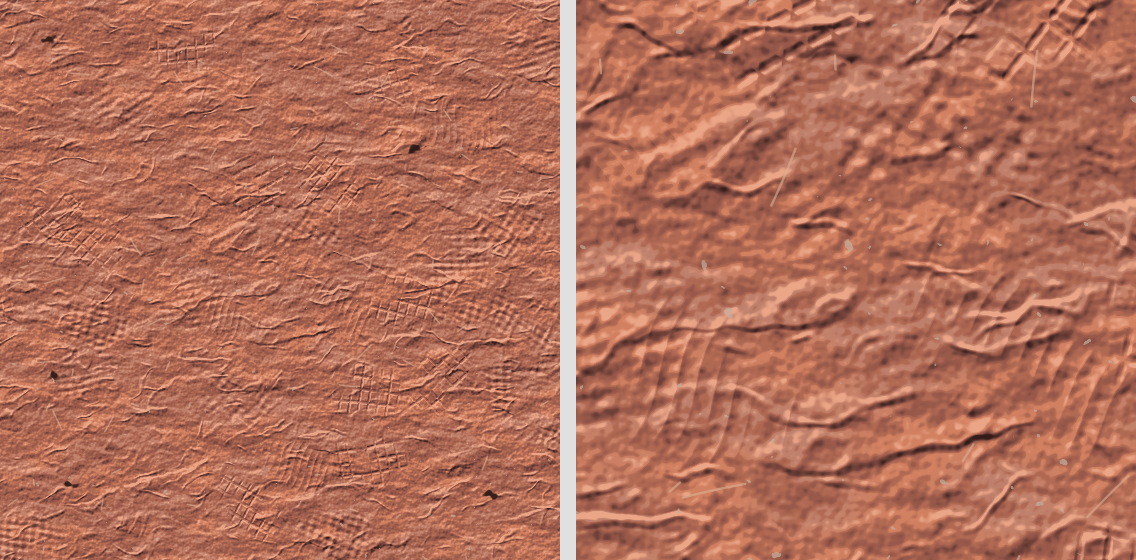
Left, the full canvas; right, a detail of the centre.
Give the GLSL for this texture, as a WebGL 2 fragment shader.

```glsl
#version 300 es
precision highp float;
uniform vec2 u_resolution;
out vec4 fragColor;

const vec3 PIT = vec3(0.20, 0.11, 0.10);
const vec3 SHADE = vec3(0.43, 0.25, 0.22);
const vec3 DARK_CLAY = vec3(0.60, 0.35, 0.29);
const vec3 CLAY = vec3(0.69, 0.41, 0.32);
const vec3 DUST = vec3(0.75, 0.50, 0.42);
const vec3 SAND = vec3(0.82, 0.50, 0.375);
const vec3 GLINT = vec3(0.92, 0.65, 0.53);
const vec3 STRAW = vec3(0.86, 0.69, 0.58);
const vec3 CHIP = vec3(0.76, 0.68, 0.62);

const vec2 LIGHT = vec2(-0.45, 0.89);
const float RELIEF = 0.72;        // strength of the shading
const float SLOPE_STEP = 0.0009;  // half distance for the slope
const float PRINT_GRID = 8.0;
const vec2 PRINT_SIZE = vec2(0.078, 0.052);
const float HOLE_GRID = 5.0;
const float STRAW_GRID = 16.0;
const float CHIP_GRID = 70.0;
const float TAU = 6.28319;

vec2 hash2(vec2 c) {
    vec3 q = fract(c.xyx * vec3(0.1031, 0.1030, 0.0973));
    q += dot(q, q.yzx + 33.33);
    return fract((q.xx + q.yz) * q.zy);
}

vec2 direction(float a) { return vec2(cos(a), sin(a)); }

vec2 rotate(vec2 v, float a) {
    vec2 d = direction(a);
    return vec2(d.x * v.x + d.y * v.y, d.x * v.y - d.y * v.x);
}

float corner(vec2 id, vec2 offset) {
    return dot(direction(TAU * hash2(id).x), offset);
}

float gradientNoise(vec2 p) {
    vec2 i = floor(p), f = p - i;
    vec2 u = f * f * f * (f * (f * 6.0 - 15.0) + 10.0);
    vec2 e = vec2(1.0, 0.0);
    float low = mix(corner(i, f), corner(i + e.xy, f - e.xy), u.x);
    float high = mix(corner(i + e.yx, f - e.yx), corner(i + e.xx, f - e.xx), u.x);
    return 1.4 * mix(low, high, u.y);
}

// Raised sole pattern: studs, blocks or bars
float tread(vec2 q, float kind) {
    if (kind < 0.3) {
        vec2 w = q * TAU / 0.021;
        return 0.0040 * sin(w.x + 0.5 * w.y) * sin(w.y - 0.3 * w.x);
    }
    if (kind < 0.75) {
        vec2 g = abs(fract(q / vec2(0.017, 0.023)) - 0.5);
        return 0.0046 * (1.0 - smoothstep(0.32, 0.47, max(g.x, g.y)));
    }
    return 0.0030 * (1.0 - abs(sin(0.5 * TAU * q.x / 0.012 + sin(q.y * 60.0))));
}

// Scattered footprints, densest across the middle band
float footprints(vec2 p) {
    float h = 0.0;
    float wear = smoothstep(-0.40, 0.15, gradientNoise(p * 24.0));
    float ragged = 0.3 * gradientNoise(p * 38.0);
    vec2 cell = floor(p * PRINT_GRID);
    for (int j = -1; j <= 1; j++)
    for (int i = -1; i <= 1; i++) {
        vec2 id = cell + vec2(i, j);
        vec2 place = hash2(id + 7.0), pick = hash2(id + 31.0);
        float off = (id.y + 0.5) / PRINT_GRID - 0.5;
        if (pick.x > mix(0.36, 0.92, exp(-30.0 * off * off))) continue;
        vec2 q = p - (id + 0.2 + 0.6 * place) / PRINT_GRID;
        q = rotate(q, (pick.y - 0.5) * 1.5);
        float mask = 1.0 - smoothstep(0.7, 1.0, length(q / PRINT_SIZE) + ragged);
        h += mask * (tread(q, fract(pick.x * 17.0 + place.y * 5.0)) - 0.002);
    }
    return h * wear;
}

// Short crumbled rim along the zero line of a noise field
float rim(vec2 p, float width) {
    return 1.0 - smoothstep(0.0, width, abs(gradientNoise(p)));
}

// Soil relief: swells, scraped ledges, broken rims and grit
float soilHeight(vec2 p) {
    vec2 w = p + 0.010 * vec2(gradientNoise(p * 10.0), gradientNoise(p * 10.0 + 40.0));
    vec2 c = w + 0.0045 * vec2(gradientNoise(p * 47.0 + 9.0), gradientNoise(p * 47.0 + 60.0));
    float h = 0.010 * gradientNoise(w * vec2(7.0, 13.0));
    h += 0.0065 * gradientNoise(c * vec2(16.0, 36.0) + 11.0);
    h += 0.0040 * gradientNoise(c * vec2(46.0, 70.0) + 23.0);
    h += 0.0019 * gradientNoise(p * vec2(110.0, 135.0) + 5.0);
    h += 0.0008 * gradientNoise(p * 230.0 + 15.0);
    float broken = smoothstep(-0.05, 0.40, gradientNoise(p * vec2(13.0, 24.0) + 70.0));
    float chopped = smoothstep(-0.05, 0.35, gradientNoise(p * vec2(24.0, 30.0) + 99.0));
    h += 0.0075 * broken * smoothstep(-0.06, 0.06, gradientNoise(c * vec2(6.0, 18.0) + 51.0));
    h += 0.0050 * chopped * rim(c * vec2(11.0, 26.0) + 87.0, 0.14);
    h += 0.0036 * broken * rim(rotate(c, 0.6) * vec2(18.0, 34.0) + 33.0, 0.20);
    return h + footprints(p + 0.3 * (w - p));
}

// Rare dark hollows
float hollows(vec2 p) {
    vec2 id = floor(p * HOLE_GRID);
    vec2 place = hash2(id + 113.0), pick = hash2(id + 151.0);
    vec2 q = rotate(p - (id + 0.2 + 0.6 * place) / HOLE_GRID, pick.y - 0.5);
    float d = length(q / vec2(0.014, 0.008)) + 0.9 * gradientNoise(p * 90.0);
    return step(pick.x, 0.18) * (1.0 - smoothstep(0.4, 1.0, d));
}

// Thin dry stalks at any angle
float stalks(vec2 p, float pixel) {
    float cover = 0.0;
    vec2 cell = floor(p * STRAW_GRID);
    for (int j = -1; j <= 1; j++)
    for (int i = -1; i <= 1; i++) {
        vec2 id = cell + vec2(i, j);
        vec2 place = hash2(id + 211.0), pick = hash2(id + 251.0);
        if (pick.x > 0.34) continue;
        vec2 q = rotate(p - (id + place) / STRAW_GRID, TAU * pick.y);
        q.y += 6.0 * (place.x - 0.5) * q.x * q.x;
        float reach = mix(0.004, 0.019, place.y * place.y);
        float d = length(vec2(max(abs(q.x) - reach, 0.0), q.y));
        cover = max(cover, 1.0 - smoothstep(0.0003, 0.0005 + pixel, d));
    }
    return cover;
}

// Pale grains of stone
float chips(vec2 p, float pixel) {
    vec2 id = floor(p * CHIP_GRID);
    vec2 place = hash2(id + 307.0), pick = hash2(id + 353.0);
    vec2 q = rotate(p - (id + 0.3 + 0.4 * place) / CHIP_GRID, TAU * pick.y);
    float size = mix(0.0006, 0.0028, pow(place.x, 6.0));
    float d = length(q * vec2(0.7, 1.4)) + 0.001 * gradientNoise(p * 400.0) - size;
    return step(pick.x, 0.12) * (1.0 - smoothstep(-0.5 * pixel, 0.5 * pixel, d));
}

vec3 soilColour(float tone, float dusty) {
    vec3 c = mix(PIT, SHADE, smoothstep(-0.02, 0.15, tone));
    c = mix(c, DARK_CLAY, smoothstep(0.12, 0.32, tone));
    c = mix(c, CLAY, smoothstep(0.32, 0.50, tone));
    c = mix(c, mix(SAND, DUST, dusty), smoothstep(0.51, 0.66, tone));
    return mix(c, GLINT, smoothstep(0.70, 0.89, tone));
}

void main() {
    vec2 p = gl_FragCoord.xy / u_resolution.y;
    float pixel = 1.0 / u_resolution.y;

    // Slope along the light
    vec2 e = LIGHT * SLOPE_STEP;
    float slope = RELIEF * (soilHeight(p - e) - soilHeight(p + e)) / (2.0 * SLOPE_STEP);
    float tone = 0.51 + 0.5 * slope / sqrt(1.0 + slope * slope);

    // Uneven soil and fine grain
    tone += 0.06 * gradientNoise(p * vec2(4.0, 9.0) + 130.0);
    tone += 0.12 * gradientNoise(p * 210.0);
    float dusty = smoothstep(-0.22, 0.22, gradientNoise(p * vec2(9.0, 16.0) + 190.0));

    vec3 colour = soilColour(tone, dusty);
    colour = mix(colour, PIT * 0.8, 0.9 * hollows(p));
    colour = mix(colour, STRAW, 0.6 * stalks(p, pixel));
    colour = mix(colour, CHIP, 0.7 * chips(p, pixel));
    fragColor = vec4(colour, 1.0);
}
```
